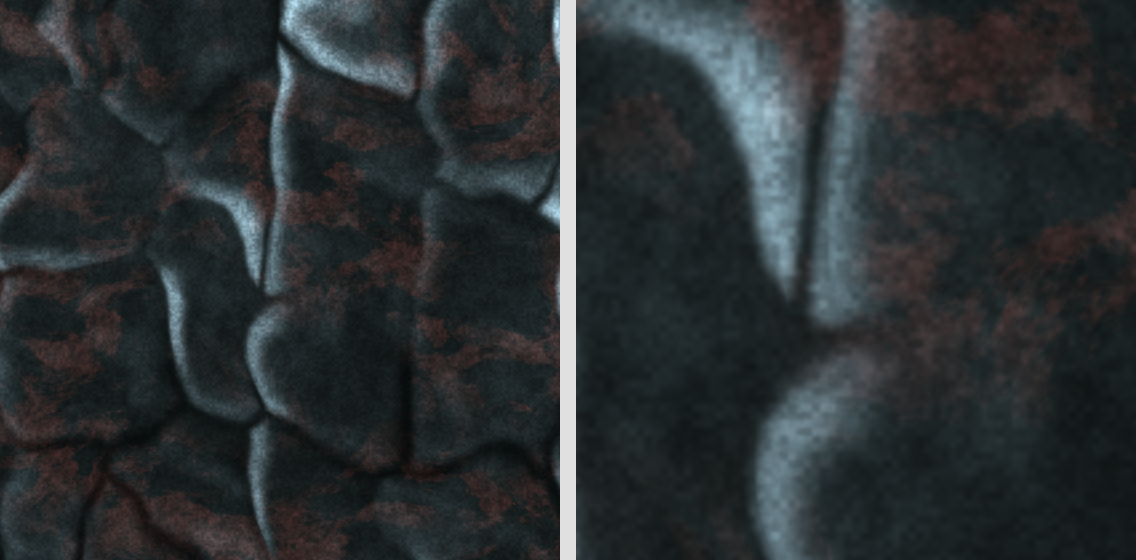
Left, the full canvas; right, a detail of the centre.
Reproduce this texture procedurally as a Shadertoy shader.

```glsl
// Dark, leathery relief: warped Voronoi plates with soft creases, lit from the
// lower left so that one flank of some plates carries a slate-blue rim.
// Layered value noise adds broad haze, gentle folds and rusty mottling.

#define PLATES vec2(4.2, 3.2)               // plates across and up the canvas
#define WARP 0.30                           // waviness of the creases
#define RIM_START 0.085                     // rim peak, measured from the crease
#define RIM_FADE 0.095                      // softness of the rim's inner side
#define RIM_GAIN 1.05
#define FOLD_GAIN 0.36
#define RUST_SCALE 15.0
#define LIGHT_DIR vec2(-0.88, -0.47)
#define BASE_COLOR vec3(0.074, 0.100, 0.102)
#define SLATE_COLOR vec3(0.53, 0.64, 0.70)
#define RUST_COLOR vec3(0.125, 0.040, 0.032)

// Integer hash: two random values in 0..1 for a lattice point
vec2 hash2(vec2 cell) {
    uvec2 v = uvec2(ivec2(cell)) * 1664525u + 1013904223u;
    v.x += v.y * 1664525u;
    v.y += v.x * 1664525u;
    v ^= v >> 16u;
    v.x += v.y * 1664525u;
    v.y += v.x * 1664525u;
    v ^= v >> 16u;
    return vec2(v & 65535u) / 65535.0;
}

float noise(vec2 p) {
    vec2 i = floor(p), f = fract(p);
    f = f * f * f * (f * (f * 6.0 - 15.0) + 10.0);
    float low = mix(hash2(i).x, hash2(i + vec2(1, 0)).x, f.x);
    float high = mix(hash2(i + vec2(0, 1)).x, hash2(i + vec2(1, 1)).x, f.x);
    return mix(low, high, f.y);
}

float fbm(vec2 p, int octaves) {
    float sum = 0.0, total = 0.0, amp = 0.5;
    for (int i = 0; i < octaves; i++) {
        sum += amp * noise(p);
        total += amp;
        amp *= 0.64;
        p = mat2(1.6, 1.2, -1.2, 1.6) * p + 17.3;
    }
    return sum / total;
}

vec2 plateCenter(vec2 cell) {
    return cell + 0.04 + 0.92 * hash2(cell + 40.0);
}

// Returns crease distance, narrow lit rim and wide lit flank
vec3 plates(vec2 p) {
    vec2 home = floor(p), nearest = vec2(0.0);
    float best = 1e3;
    for (int y = -2; y <= 2; y++)
    for (int x = -2; x <= 2; x++) {
        vec2 toCenter = plateCenter(home + vec2(x, y)) - p;
        float d = dot(toCenter, toCenter);
        if (d < best) { best = d; nearest = toCenter; }
    }
    float crease = 1e3, rim = 0.0, flank = 0.0;
    for (int y = -3; y <= 3; y++)
    for (int x = -3; x <= 3; x++) {
        vec2 other = plateCenter(home + vec2(x, y)) - p;
        vec2 gap = other - nearest;
        if (dot(gap, gap) < 1e-4) continue;
        vec2 normal = normalize(gap);
        float d = dot(0.5 * (nearest + other), normal);
        float facing = smoothstep(0.0, 1.0, dot(normal, LIGHT_DIR));
        float inner = max(d - RIM_START, 0.0) / RIM_FADE;
        rim = max(rim, facing * smoothstep(0.0, RIM_START, d) * exp(-inner * inner));
        flank = max(flank, facing * exp(-3.6 * d));
        crease = min(crease, d);
    }
    // Fade the lit parts out at every crease so that no seam shows
    float inside = smoothstep(0.0, 0.06, crease);
    return vec3(crease, rim * inside, flank * smoothstep(0.0, 0.13, crease));
}

void mainImage(out vec4 fragColor, in vec2 fragCoord) {
    vec2 uv = fragCoord / iResolution.y;

    // Plates with wavering borders
    vec2 bend = vec2(fbm(uv * 5.0, 2), fbm(uv * 5.0 + 31.7, 2)) - 0.5;
    vec2 p = uv * PLATES + 2.0 * WARP * bend;
    vec3 plate = plates(p);

    // Rim strength wanders along the borders and weakens downward
    float height = mix(0.45, 1.0, smoothstep(0.0, 0.9, uv.y));
    float wander = smoothstep(0.28, 0.95, noise(uv * 6.0 + 8.4));
    float wrinkle = 0.65 + 0.7 * fbm(uv * vec2(10.0, 18.0) + 2.0 * bend, 3);
    float rim = RIM_GAIN * plate.y * height * (0.11 + 0.89 * wander) * wrinkle;

    // Broad haze and soft folds lit from the same side
    float haze = smoothstep(0.38, 0.78, fbm(uv * 4.0 + 3.1, 4));
    vec2 foldPos = uv * vec2(6.5, 10.0) + bend;
    float fold = fbm(foldPos, 2) - fbm(foldPos + 0.25 * LIGHT_DIR, 2);
    float light = 0.085 * haze + 0.06 * plate.z * height;
    light += FOLD_GAIN * max(fold, 0.0) + rim;

    // Ragged rust patches with finer speckle inside
    vec2 rustPos = uv * vec2(0.85, 1.2) * RUST_SCALE + 2.0 * bend;
    float patches = smoothstep(0.44, 0.61, fbm(rustPos + 12.0, 6));
    float region = smoothstep(0.22, 0.58, fbm(uv * 5.5 + 55.0, 2));
    float speckle = fbm(uv * 85.0, 3);
    float rust = patches * region * (0.3 + 1.2 * speckle);

    // Mottled base, slate light, then rust
    float mottle = fbm(uv * 30.0 + 5.0, 5);
    vec3 color = BASE_COLOR * (0.6 + 0.8 * mix(mottle, speckle, 0.35));
    color += SLATE_COLOR * light * (0.7 + 0.6 * mix(mottle, speckle, 0.5));
    color += RUST_COLOR * rust * (1.0 - 0.6 * smoothstep(0.15, 0.5, rim));

    // Soft creases that sink in some places and vanish in others
    float depth = 0.05 + 0.47 * smoothstep(0.25, 0.8, noise(uv * 4.0 + 21.0));
    float groove = plate.x / 0.07;
    color *= 1.0 - depth * exp(-groove * groove);

    // Fine grain over everything
    color *= 0.86 + 0.28 * noise(uv * 210.0);
    fragColor = vec4(clamp(color, 0.0, 1.0), 1.0);
}
```
